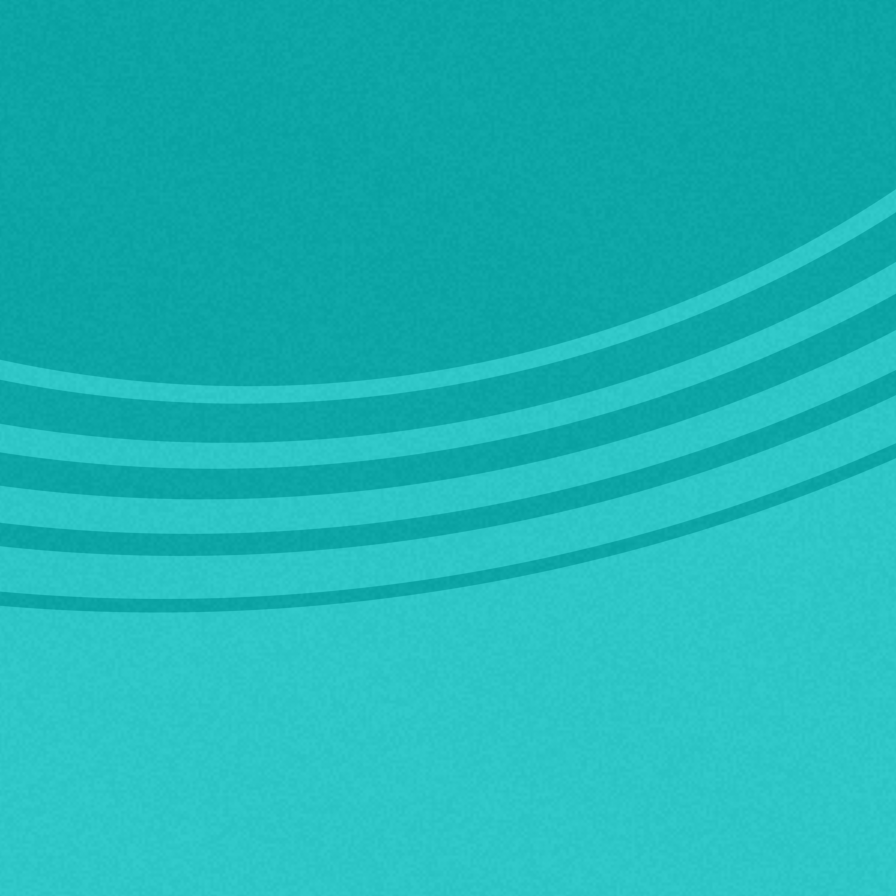
Write a WebGL 1 fragment shader that draws this background.

```glsl
precision highp float;
// Teal field with four sweeping light bands above a light lower ground.
// Band edges are large circular arcs whose radius and centre drift with depth;
// each band is thicker than the one above. Smooth hashed grain covers it all.

uniform vec2 u_resolution;

const vec3 DARK_TEAL = vec3(0.05, 0.65, 0.65);
const vec3 LIGHT_TEAL = vec3(0.18, 0.78, 0.78);

const float TOP_ARC_Y = 0.569;       // lowest point of the first arc
const float GROUND_ARC_Y = 0.3164;   // lowest point of the last arc
const float BAND_COUNT = 4.0;
const float BAND_WIDTH = 0.0195;     // thickness of the first band
const float BAND_GROWTH = 0.0095;    // extra thickness for each next band
const vec2 RADIUS_RANGE = vec2(1.302, 2.057);
const vec2 CENTRE_X_RANGE = vec2(0.276, 0.176);

const float GRAIN_SCALE = 300.0;     // grain cells across the canvas height
const float GRAIN_STRENGTH = 0.035;
const float MOTTLE_STRENGTH = 0.003;

float hash(vec2 cell) {
    vec3 q = fract(vec3(cell.xyx) * 0.1031);
    q += dot(q, q.yzx + 33.33);
    return fract((q.x + q.y) * q.z);
}

float valueNoise(vec2 p) {
    vec2 cell = floor(p);
    vec2 f = fract(p);
    f = f * f * (3.0 - 2.0 * f);
    float lower = mix(hash(cell), hash(cell + vec2(1.0, 0.0)), f.x);
    float upper = mix(hash(cell + vec2(0.0, 1.0)), hash(cell + 1.0), f.x);
    return mix(lower, upper, f.y);
}

// Coverage of the region below the arc whose lowest point is at arcY
float belowArc(vec2 p, float arcY, float blur) {
    float depth = (TOP_ARC_Y - arcY) / (TOP_ARC_Y - GROUND_ARC_Y);
    float radius = mix(RADIUS_RANGE.x, RADIUS_RANGE.y, depth);
    float centreX = mix(CENTRE_X_RANGE.x, CENTRE_X_RANGE.y, depth);
    float dist = length(p - vec2(centreX, arcY + radius)) - radius;
    return smoothstep(-blur, blur, dist);
}

void main() {
    vec2 p = gl_FragCoord.xy / u_resolution.y;
    float blur = 0.8 / u_resolution.y;

    // Light ground, then the evenly spaced bands above it
    float light = belowArc(p, GROUND_ARC_Y, blur);
    float spacing = (TOP_ARC_Y - GROUND_ARC_Y) / BAND_COUNT;
    for (float i = 0.0; i < BAND_COUNT; i++) {
        float upperY = TOP_ARC_Y - spacing * i;
        float lowerY = upperY - BAND_WIDTH - BAND_GROWTH * i;
        light += belowArc(p, upperY, blur) - belowArc(p, lowerY, blur);
    }
    vec3 color = mix(DARK_TEAL, LIGHT_TEAL, clamp(light, 0.0, 1.0));

    // Fine paper grain and a faint broad mottling from layered sines
    float grain = valueNoise(p * GRAIN_SCALE) - 0.5;
    float mottle = sin(p.x * 9.0 + 2.0 * sin(p.y * 7.0)) * sin(p.y * 11.0 + p.x * 4.0);
    color += GRAIN_STRENGTH * grain + MOTTLE_STRENGTH * mottle;

    gl_FragColor = vec4(color, 1.0);
}
```
